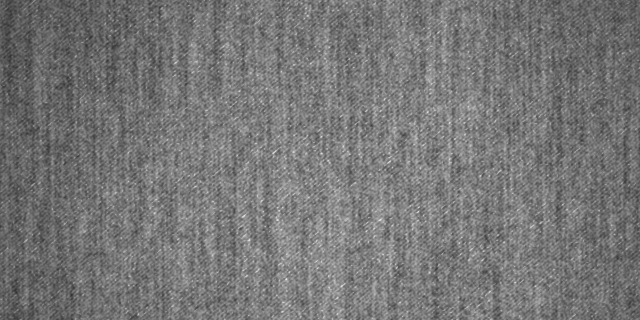
Write a Shadertoy shader that draws this texture.

```glsl
// Grey denim: fine twill ribs rising to the right, uneven vertical warp
// threads, soft fibre grain and scattered pale flecks under a vignette.
// All layers are gradient noise or sines in units of the canvas height.

const float BASE_GREY = 0.512;
const vec2  RIB_FREQ = vec2(66.0, -77.0);     // twill ribs per unit
const float RIB_CONTRAST = 0.036;
const float RIB_WOBBLE = 1.3;
const vec2  FINE_GRAIN_FREQ = vec2(117.0, 109.0);
const float FINE_GRAIN = 0.19;
const vec2  COARSE_GRAIN_FREQ = vec2(57.0, 49.0);
const float COARSE_GRAIN = 0.13;
const vec2  MOTTLE_FREQ = vec2(23.0, 15.0);
const float MOTTLE = 0.09;
const float THREAD_FINE = 0.12;
const float THREAD_MEDIUM = 0.085;
const float THREAD_BROAD = 0.05;
const float FLECK_BRIGHTNESS = 0.19;
const float FLECK_THRESHOLD = 0.2;
const vec2  LIGHT_CENTRE = vec2(1.08, 0.38);
const vec2  LIGHT_FALLOFF = vec2(0.93, 0.95);
const float VIGNETTE = 0.28;
const float TAU = 6.2831853;

// Integer hash of a lattice point, from 0 to 1
float hash(ivec2 cell) {
    uvec2 q = uvec2(cell) * uvec2(1597334673u, 3812015801u);
    uint n = (q.x ^ q.y) * 1597334673u;
    n = (n ^ (n >> 15)) * 2246822519u;
    n ^= n >> 13;
    return float(n >> 8) / 16777216.0;
}

// Slope of a random unit gradient at one corner
float corner(ivec2 cell, vec2 offset) {
    float angle = TAU * hash(cell);
    return dot(vec2(cos(angle), sin(angle)), offset);
}

// Gradient noise, about -0.7 to 0.7
float noise(vec2 p) {
    vec2 base = floor(p);
    vec2 f = p - base;
    ivec2 c = ivec2(base);
    vec2 s = f * f * f * (f * (f * 6.0 - 15.0) + 10.0);
    float low = mix(corner(c, f),
                    corner(c + ivec2(1, 0), f - vec2(1.0, 0.0)), s.x);
    float high = mix(corner(c + ivec2(0, 1), f - vec2(0.0, 1.0)),
                     corner(c + ivec2(1, 1), f - vec2(1.0, 1.0)), s.x);
    return mix(low, high, s.y);
}

vec2 rotate(vec2 p, float angle) {
    float c = cos(angle), s = sin(angle);
    return vec2(c * p.x + s * p.y, c * p.y - s * p.x);
}

// Diagonal ribs, slightly bent and of uneven strength
float twill(vec2 p) {
    float bend = RIB_WOBBLE * noise(p * 17.0 + 31.0);
    float strength = 1.0 + 0.9 * noise(p * 24.0 + 7.0);
    return strength * sin(TAU * dot(p, RIB_FREQ) + bend);
}

// Long vertical streaks from threads of uneven thickness
float warpThreads(vec2 p) {
    float fine = noise(p * vec2(98.3, 3.7) + 11.4);
    float medium = noise(p * vec2(43.1, 1.6) + 53.2);
    float broad = noise(p * vec2(9.7, 0.8) + 85.7);
    return THREAD_FINE * fine + THREAD_MEDIUM * medium + THREAD_BROAD * broad;
}

// Fibre grain at two scales, turned off the pixel axes, and soft mottling
float fibreGrain(vec2 p) {
    float fine = noise(rotate(p, 0.52) * FINE_GRAIN_FREQ + 19.3);
    float coarse = noise(rotate(p, 0.35) * COARSE_GRAIN_FREQ + 67.1);
    float mottle = noise(p * MOTTLE_FREQ + 37.5);
    return FINE_GRAIN * fine + COARSE_GRAIN * coarse + MOTTLE * mottle;
}

// Small pale flecks, nearly round, gathered in loose clumps
float flecks(vec2 p, float rib) {
    float spot = noise(rotate(p, 0.69) * vec2(92.0, 107.0) + 41.6);
    float clump = 0.2 * noise(p * vec2(19.0, 9.0) + 23.8);
    float edge = FLECK_THRESHOLD - clump;
    return smoothstep(edge, edge + 0.36, spot) * (0.8 + 0.35 * rib);
}

void mainImage(out vec4 fragColor, in vec2 fragCoord) {
    vec2 p = fragCoord / iResolution.y;

    // Cloth
    float rib = twill(p);
    float cloth = BASE_GREY + RIB_CONTRAST * rib;
    cloth += warpThreads(p) + fibreGrain(p);
    cloth += FLECK_BRIGHTNESS * flecks(p, rib);

    // Light falling off towards the edges
    vec2 away = (p - LIGHT_CENTRE) * LIGHT_FALLOFF;
    float grey = cloth * (1.0 - VIGNETTE * dot(away, away));

    fragColor = vec4(vec3(clamp(grey, 0.0, 1.0)), 1.0);
}
```
